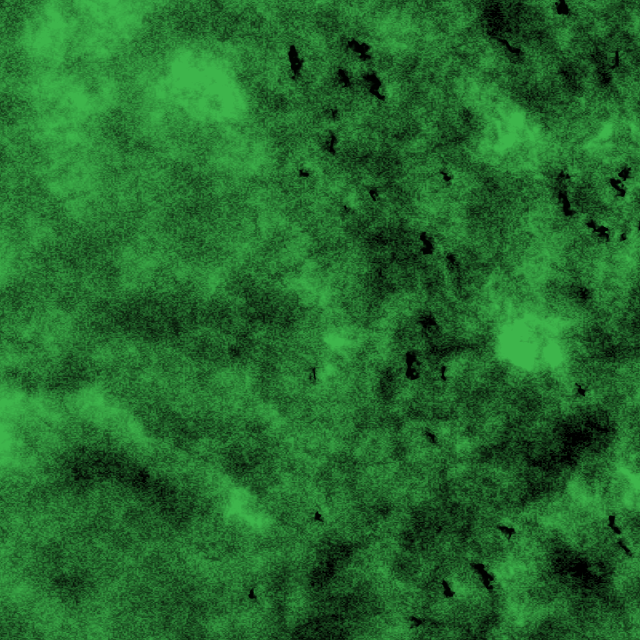
Reproduce this texture procedurally as a Shadertoy shader.

```glsl
// Grainy green mineral surface with soft mottling, pale patches and black crevices.

const vec3 BRIGHT_GREEN = vec3(0.24, 0.71, 0.295);
const vec3 BLACK_GREEN = vec3(0.0, 0.005, 0.0);
const float CREVICE_CELLS = 18.0;

float hash(vec2 p) {
    vec3 q = fract(vec3(p.xyx) * 0.1031);
    q += dot(q, q.yzx + 33.33);
    return fract((q.x + q.y) * q.z);
}

float valueNoise(vec2 p) {
    vec2 cell = floor(p);
    vec2 f = fract(p);
    f = f * f * (3.0 - 2.0 * f);
    float low = mix(hash(cell), hash(cell + vec2(1, 0)), f.x);
    float high = mix(hash(cell + vec2(0, 1)), hash(cell + vec2(1, 1)), f.x);
    return mix(low, high, f.y);
}

// Layered noise, centred on zero.
float mottle(vec2 p, float gain) {
    float sum = 0.0;
    float amplitude = 0.5;
    for (int i = 0; i < 5; i++) {
        sum += amplitude * (valueNoise(p) - 0.5);
        p = mat2(1.6, 1.2, -1.2, 1.6) * p + 17.3;
        amplitude *= gain;
    }
    return sum;
}

float segmentDistance(vec2 p, vec2 a, vec2 b) {
    vec2 ab = b - a;
    return length(p - a - ab * clamp(dot(p - a, ab) / dot(ab, ab), 0.0, 1.0));
}

// Soft spot: one at the centre, zero beyond the radii.
float softSpot(vec2 p, vec2 centre, vec2 radii, float core) {
    return 1.0 - smoothstep(core, 1.0, length((p - centre) / radii));
}

// Broad light and shade: pale patches, a sloping ridge and its shadow.
float broadTone(vec2 p) {
    float tone = 0.545 + 0.22 * (0.5 - p.x) + 0.20 * (p.y - 0.5);
    tone += 0.26 * softSpot(p, vec2(0.10, 0.94), vec2(0.10, 0.13), 0.2);
    tone += 0.25 * softSpot(p, vec2(0.25, 0.85), vec2(0.20, 0.08), 0.2);
    tone += 0.55 * softSpot(p, vec2(0.835, 0.455), vec2(0.075), 0.35);
    tone += 0.22 * softSpot(p, vec2(0.56, 0.44), vec2(0.10, 0.09), 0.1);
    tone += 0.30 * softSpot(p, vec2(0.99, 0.29), vec2(0.05, 0.08), 0.2);

    float crest = 0.39 - 0.62 * max(p.x - 0.15, 0.0);
    float depth = crest - p.y;
    float width = mix(0.11, 0.06, smoothstep(0.0, 0.4, p.x));
    float fade = 1.0 - smoothstep(0.36, 0.45, p.x);
    float ridge = smoothstep(-0.012, 0.018, depth)
                * (1.0 - smoothstep(width * 0.7, width * 1.25, depth));
    tone += 0.24 * ridge * fade;
    tone -= 0.24 * softSpot(p, vec2(0.17, 0.23), vec2(0.26, 0.11), 0.1);
    tone -= 0.18 * softSpot(p, vec2(0.87, 0.30), vec2(0.12, 0.10), 0.1);
    return tone;
}

// x: black crevice coverage, y: lit rim, z: soft shade around it.
vec3 crevices(vec2 p) {
    vec2 coarse = vec2(valueNoise(p * 70.0), valueNoise(p * 70.0 + 41.0)) - 0.5;
    vec2 fine = vec2(valueNoise(p * 190.0), valueNoise(p * 190.0 + 67.0)) - 0.5;
    vec2 q = p + 0.012 * coarse + 0.009 * fine;
    vec2 home = floor(p * CREVICE_CELLS);
    vec3 result = vec3(0.0);
    for (int y = -1; y <= 1; y++) {
        for (int x = -1; x <= 1; x++) {
            vec2 cell = home + vec2(x, y);
            vec2 jitter = vec2(hash(cell + 3.1), hash(cell + 57.7));
            vec2 centre = (cell + jitter) / CREVICE_CELLS;
            float cluster = smoothstep(0.35, 0.75, valueNoise(centre * 6.0 + 8.0));
            float chance = mix(0.02, 0.5, smoothstep(0.25, 0.95, centre.x));
            if (hash(cell + 91.3) > chance * (0.15 + cluster)) continue;

            float size = hash(cell + 23.9);
            float lean = mix(0.0, 0.95, hash(cell + 71.5));
            vec2 arm = vec2(sin(lean), -cos(lean)) * mix(0.003, 0.021, size * size);
            float d = segmentDistance(q, centre - arm, centre + arm);
            float radius = mix(0.002, 0.0055, size);
            result.x = max(result.x, 1.0 - smoothstep(radius - 0.002, radius + 0.003, d));
            vec2 rim = centre + vec2(0.014, 0.005);
            float rimDistance = segmentDistance(q, rim - arm, rim + arm);
            result.y = max(result.y, 1.0 - smoothstep(0.0, 0.015, rimDistance));
            result.z = max(result.z, 1.0 - smoothstep(0.0, 0.018, d));
        }
    }
    return result;
}

// Fine speckle, slightly stretched along the horizontal.
float speckle(vec2 p) {
    return valueNoise(p * vec2(400.0, 512.0)) - 0.5;
}

void mainImage(out vec4 fragColor, in vec2 fragCoord) {
    vec2 p = fragCoord / iResolution.xy;
    vec2 warp = 0.04 * vec2(mottle(p * 12.0, 0.6), mottle(p * 12.0 + 30.0, 0.6));

    // The left side is smoother than the broken right side.
    float roughness = mix(0.65, 1.05, smoothstep(0.1, 0.8, p.x));
    float tone = broadTone(p + warp);
    tone += roughness * mottle(p * 10.0 + warp * 8.0, 0.78);
    tone += 0.14 * (valueNoise(p * 4.0 + 5.0) - 0.5);

    vec3 crevice = crevices(p);
    tone += 0.13 * crevice.y - 0.22 * crevice.z;
    tone += speckle(p) * mix(0.42, 0.10, smoothstep(0.55, 1.0, tone));
    tone = clamp(tone, 0.0, 1.0) * (1.0 - 0.97 * crevice.x);

    fragColor = vec4(mix(BLACK_GREEN, BRIGHT_GREEN, tone), 1.0);
}
```
